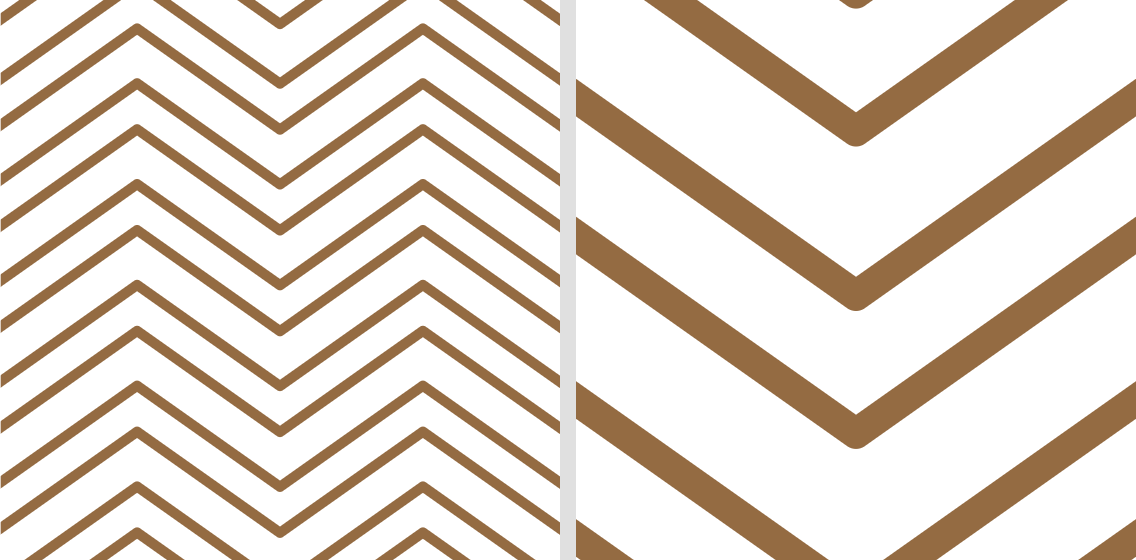
Left: the whole. Right: its middle third, enlarged.
This pattern is drawn by a WebGL 1 fragment shader. Its source:

```glsl
precision highp float;
// Brown zigzag lines with rounded corners on white, stacked in uneven pairs.
// Mirroring x folds each zigzag into one capsule-shaped segment, and a loop
// over the pairs keeps the nearest distance; the topmost line sits higher.

uniform vec2 u_resolution;

const vec3 PAPER = vec3(1.0);
const vec3 BROWN = vec3(0.58, 0.42, 0.26);

const float HALF_WAVE = 0.2552;    // valley to peak, across
const float RISE = 0.1805;         // valley to peak, up
const float PAIR_STEP = 0.18;      // spacing of the line pairs
const float PAIR_GAP = 0.0979;     // first to second line of a pair
const float FIRST_VALLEY = 0.9486; // valley height of the first pair
const float TOP_LIFT = 0.0085;     // extra height of the topmost line
const float LINE_RADIUS = 0.00915;
const float LEFT_MARGIN = 0.0012;
const int PAIR_COUNT = 7;

// Distance from the valley axis, mirrored at every peak.
float foldWave(float x, float halfWave) {
  return abs(mod(x + halfWave, 2.0 * halfWave) - halfWave);
}

// Distance to the segment from the origin to tip.
float segmentDistance(vec2 p, vec2 tip) {
  float t = clamp(dot(p, tip) / dot(tip, tip), 0.0, 1.0);
  return length(p - tip * t);
}

// Distance to a zigzag in folded space, given its valley height.
float zigzagDistance(vec2 folded, float valley) {
  return segmentDistance(folded - vec2(0.0, valley), vec2(HALF_WAVE, RISE));
}

// Antialiased coverage of a signed distance.
float coverage(float dist, float pixel) {
  return clamp(0.5 - dist / pixel, 0.0, 1.0);
}

void main() {
  float pixel = 1.0 / u_resolution.y;
  vec2 p = gl_FragCoord.xy * pixel;
  vec2 folded = vec2(foldWave(p.x - 0.5, HALF_WAVE), p.y);

  // Nearest line, pair by pair from the top down
  float dist = 1.0;
  for (int i = 0; i < PAIR_COUNT; i++) {
    float valley = FIRST_VALLEY - float(i) * PAIR_STEP;
    float lift = i == 0 ? TOP_LIFT : 0.0;
    dist = min(dist, zigzagDistance(folded, valley + lift));
    dist = min(dist, zigzagDistance(folded, valley - PAIR_GAP));
  }

  // Ink, with a thin blank strip along the left edge
  float ink = coverage(dist - LINE_RADIUS, pixel);
  ink *= coverage(LEFT_MARGIN - p.x, pixel);

  gl_FragColor = vec4(mix(PAPER, BROWN, ink), 1.0);
}
```
